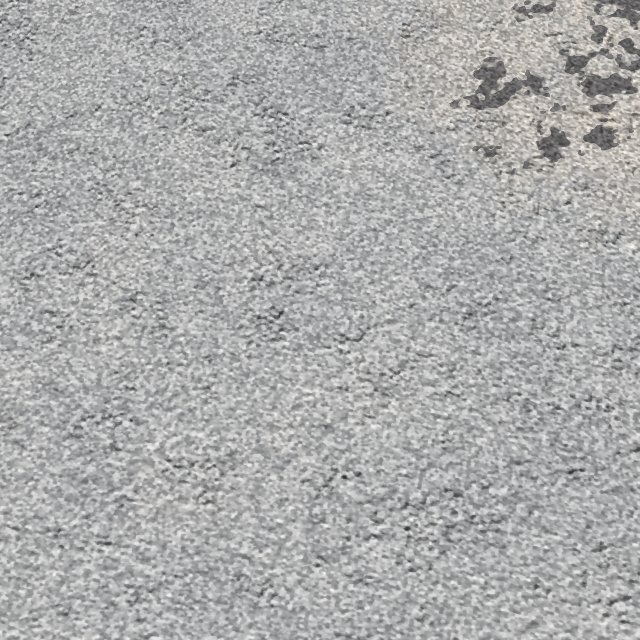
Reproduce this texture procedurally as a Shadertoy shader.

```glsl
// Weathered grey asphalt seen at a slant, with a pale worn corner and dark tar spots.

#define HORIZON 2.6          // height of the vanishing line, in canvases
#define GRAIN_FREQ 165.0     // grains across the near edge
#define GRAIN_CONTRAST 0.33
#define RELIEF_CONTRAST 0.16
#define PATCH_CONTRAST 0.08
#define PIT_DEPTH 0.15
#define GRAIN_TILT 0.2       // radians
#define CELL_SHARPNESS 5.0
#define STONE_GREY vec3(0.684, 0.686, 0.688)
#define WORN_TINT vec3(0.065, 0.042, 0.012)
#define TAR_COLOR vec3(0.36, 0.355, 0.36)

vec3 hash3(vec2 p) {
    vec3 q = fract(vec3(p.xyx) * vec3(0.1031, 0.1030, 0.0973));
    q += dot(q, q.yxz + 33.33);
    return fract((q.xxy + q.yzz) * q.zyx);
}

// Cellular noise: each jittered cell has a random shade, blended at its borders.
float cellShade(vec2 p) {
    vec2 cell = floor(p);
    vec2 local = p - cell;
    float shade = 0.0;
    float total = 0.0;
    for (int y = -1; y <= 1; y++) {
        for (int x = -1; x <= 1; x++) {
            vec2 offset = vec2(x, y);
            vec3 rnd = hash3(cell + offset + 400.0);
            vec2 d = offset + 0.1 + 0.8 * rnd.xy - local;
            float weight = exp(-CELL_SHARPNESS * dot(d, d));
            shade += weight * rnd.z;
            total += weight;
        }
    }
    return shade / total;
}

// Three octaves of cellular noise, for ragged patches.
float layeredCells(vec2 p) {
    float sum = 0.0;
    float weight = 0.5;
    for (int i = 0; i < 3; i++) {
        sum += weight * cellShade(p);
        p = mat2(0.8, 0.6, -0.6, 0.8) * p * 2.3 + 17.0;
        weight *= 0.6;
    }
    return sum / 0.98;
}

// Ground plane coordinates: features shrink evenly towards the horizon.
vec2 toGround(vec2 uv) {
    float depth = HORIZON - uv.y;
    return HORIZON * vec2((uv.x - 0.5) / depth, -log(depth / HORIZON));
}

void mainImage(out vec4 fragColor, in vec2 fragCoord) {
    vec2 uv = fragCoord / iResolution.xy;
    vec2 ground = toGround(uv);
    float nearness = 1.0 - uv.y;

    // Flattened, slightly tilted grains
    float c = cos(GRAIN_TILT);
    float s = sin(GRAIN_TILT);
    vec2 grainPos = mat2(c, s, -s, c) * ground * GRAIN_FREQ * vec2(1.0, 1.3);
    float fine = cellShade(grainPos) - 0.5;

    // Lit and shaded sides of larger stones
    vec2 stonePos = grainPos * 0.6 + 31.0;
    float stone = cellShade(stonePos);
    float relief = stone - cellShade(stonePos + vec2(-0.3, 0.6));

    // Broad stains and clumps of roughness
    float stain = layeredCells(ground * 6.0 + 5.0) - 0.5;
    float clump = layeredCells(ground * vec2(15.0, 20.0) + 60.0);
    float rough = smoothstep(0.5, 0.74, clump);

    float light = GRAIN_CONTRAST * fine;
    light += RELIEF_CONTRAST * relief * (0.7 + 0.35 * nearness + 0.7 * rough);
    light += PATCH_CONTRAST * stain;
    light -= PIT_DEPTH * rough * smoothstep(0.05, 0.35, -relief);
    light -= 0.5 * PIT_DEPTH * rough * smoothstep(0.5, 0.75, stone);

    vec3 color = STONE_GREY + light;
    color += vec3(0.009, 0.002, -0.010) * (fine + stain);

    // Pale worn corner
    float ragged = layeredCells(uv * 18.0 + 90.0) - 0.5;
    float cornerDist = length((uv - vec2(1.02, 1.0)) / vec2(0.44, 0.37));
    float worn = 1.0 - smoothstep(0.72, 1.08, cornerDist + ragged * 0.8);
    color += WORN_TINT * worn * (0.8 + 1.5 * ragged);

    // Ragged tar spots within the worn corner, and a dark strip at its tip
    float spotDist = length((uv - vec2(0.89, 0.88)) / vec2(0.17, 0.13));
    float blots = layeredCells(uv * vec2(24.0, 34.0) + 8.0);
    float spotField = blots + fine * 0.05 - 0.18 * spotDist * spotDist;
    float tar = smoothstep(0.49, 0.55, spotField);
    vec2 tip = (vec2(1.0) - uv) / vec2(0.075, 0.018);
    tar = max(tar, 1.0 - smoothstep(0.85, 1.1, tip.x + tip.y + ragged * 0.5));
    vec3 tarColor = TAR_COLOR + 0.2 * fine + 0.08 * relief;
    color = mix(color, tarColor, tar * 0.9);

    fragColor = vec4(clamp(color, 0.0, 1.0), 1.0);
}
```
